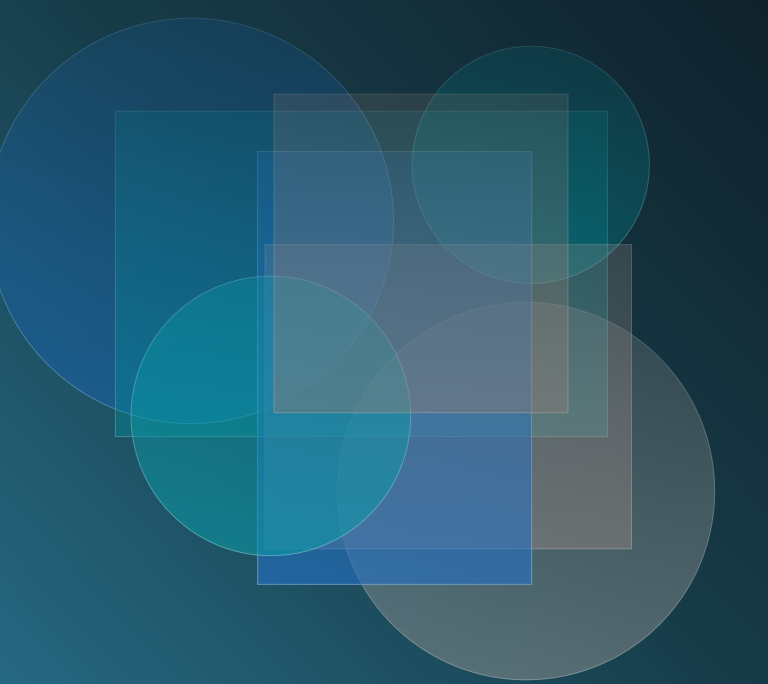
A WebGL 1 fragment shader for this background:

```glsl
precision highp float;
// Overlapping translucent glass circles and panels on a dark teal diagonal gradient.
uniform vec2 u_resolution;

// Signed distance to an axis-aligned box given by its corners
float boxDistance(vec2 p, vec2 low, vec2 high) {
  vec2 d = abs(p - 0.5 * (low + high)) - 0.5 * (high - low);
  return length(max(d, 0.0)) + min(max(d.x, d.y), 0.0);
}

// Layer a tinted pane: opacity runs from bottom to top, with a thin pale rim
vec3 glass(vec3 base, float dist, float rise, vec3 tint, vec2 opacity) {
  float pixel = 1.0 / u_resolution.y;
  float alpha = mix(opacity.x, opacity.y, clamp(rise, 0.0, 1.0));
  float fill = clamp(0.5 - dist / pixel, 0.0, 1.0);
  float rim = clamp(0.5 + (0.0007 - abs(dist + 0.0007)) / pixel, 0.0, 1.0);
  base = mix(base, tint, alpha * fill);
  return mix(base, vec3(0.8, 0.88, 0.88), 0.65 * alpha * rim);
}

vec3 disc(vec3 base, vec2 p, vec2 center, float radius, vec3 tint, vec2 opacity) {
  float rise = 0.5 + 0.5 * (p.y - center.y) / radius;
  return glass(base, length(p - center) - radius, rise, tint, opacity);
}

vec3 panel(vec3 base, vec2 p, vec2 low, vec2 high, vec3 tint, vec2 opacity) {
  float rise = (p.y - low.y) / (high.y - low.y);
  return glass(base, boxDistance(p, low, high), rise, tint, opacity);
}

void main() {
  vec2 p = gl_FragCoord.xy / u_resolution.y;
  vec2 uv = gl_FragCoord.xy / u_resolution;

  // Diagonal backdrop, bright at the lower left
  float t = dot(uv, vec2(0.54, 0.46));
  vec3 middle = vec3(0.09, 0.24, 0.29);
  vec3 color = mix(vec3(0.15, 0.41, 0.51), middle, min(t * 2.0, 1.0));
  color = mix(color, vec3(0.06, 0.13, 0.17), max(t * 2.0 - 1.0, 0.0));

  // Rear layers
  color = disc(color, p, vec2(0.279, 0.677), 0.297, vec3(0.09, 0.39, 0.70), vec2(0.5, 0.18));
  color = disc(color, p, vec2(0.776, 0.759), 0.174, vec3(0.0, 0.48, 0.52), vec2(0.42, 0.18));
  color = panel(color, p, vec2(0.168, 0.361), vec2(0.889, 0.838), vec3(0.0, 0.56, 0.60), vec2(0.4, 0.15));
  color = disc(color, p, vec2(0.769, 0.282), 0.2765, vec3(0.59, 0.59, 0.58), vec2(0.48, 0.22));
  color = panel(color, p, vec2(0.387, 0.197), vec2(0.924, 0.643), vec3(0.62, 0.54, 0.52), vec2(0.4, 0.25));

  // Front layers
  color = panel(color, p, vec2(0.376, 0.145), vec2(0.778, 0.779), vec3(0.14, 0.44, 0.76), vec2(0.62, 0.22));
  color = disc(color, p, vec2(0.396, 0.392), 0.205, vec3(0.04, 0.60, 0.65), vec2(0.58, 0.32));
  color = panel(color, p, vec2(0.4, 0.396), vec2(0.831, 0.863), vec3(0.58, 0.48, 0.45), vec2(0.4, 0.18));

  gl_FragColor = vec4(color, 1.0);
}
```
